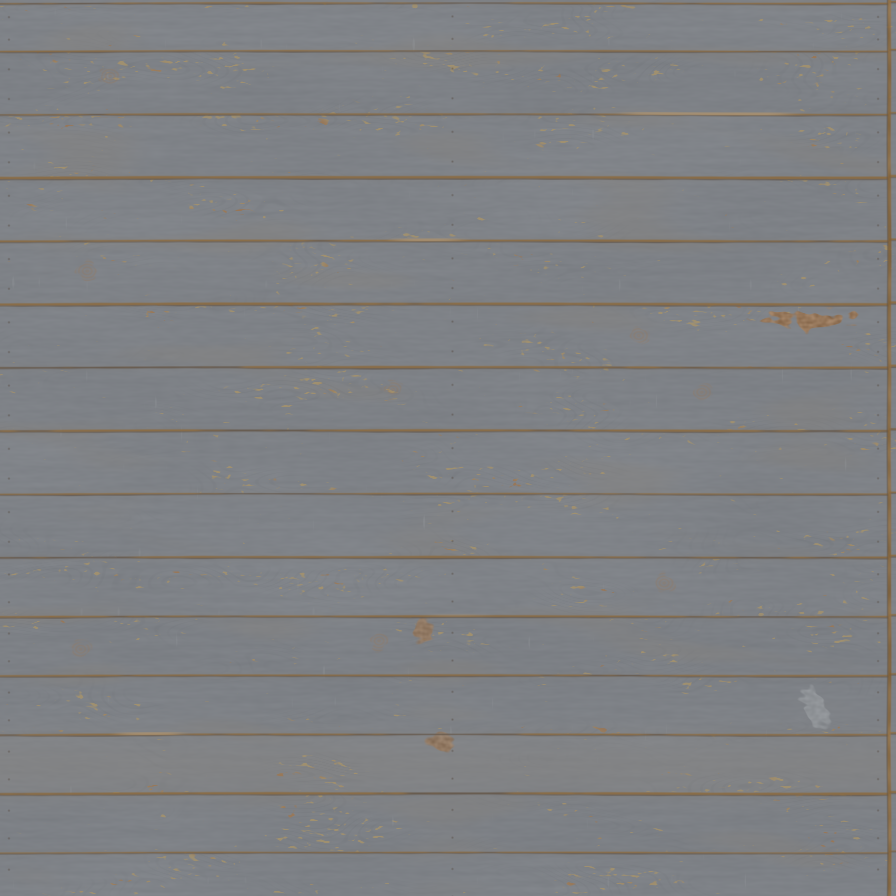
This texture is drawn by a three.js fragment shader. Its source:

```glsl
varying vec2 vUv;

// Board layout, measured down from the top edge
const float FIRST_SEAM = 0.0573;
const float LOWER_SEAM = 0.6224;
const float TOP_HEIGHT = 0.0534;
const float MAIN_HEIGHT = 0.0706;
const float LOW_HEIGHT = 0.0659;
const float UPPER_BOARDS = 8.0;
const float JOINT_X = 0.9925;
const float JOINT_HALF = 0.0020;
const float SEAM_HALF = 0.0010;
const float SOFT = 0.0012;

// Wear
const float FLECK_CUT = 0.56;
const float CLUSTER_GAIN = 0.34;
const float NAIL_RADIUS = 0.0010;
const float KNOT_CELLS = 6.0;
const float KNOT_CHANCE = 0.10;

const vec3 PAINT = vec3(0.497, 0.511, 0.532);
const vec3 STAIN = vec3(0.522, 0.510, 0.495);
const vec3 OCHRE = vec3(0.650, 0.575, 0.420);
const vec3 BARE_WOOD = vec3(0.660, 0.570, 0.450);
const vec3 RUST = vec3(0.610, 0.455, 0.310);
const vec3 SEAM_GOLD = vec3(0.545, 0.415, 0.245);
const vec3 SEAM_DARK = vec3(0.350, 0.310, 0.280);
const vec3 SCUFF = vec3(0.590, 0.605, 0.620);

float hash(vec2 p) {
  return fract(sin(dot(p, vec2(127.1, 311.7))) * 43758.545);
}

float corner(vec2 cell, vec2 offset) {
  float a = 6.28318 * hash(cell);
  return dot(vec2(cos(a), sin(a)), offset);
}

float noise(vec2 p) {
  vec2 i = floor(p), f = p - i;
  vec2 u = f * f * f * (f * (f * 6.0 - 15.0) + 10.0);
  vec2 e = vec2(1.0, 0.0);
  return mix(mix(corner(i, f), corner(i + e.xy, f - e.xy), u.x),
             mix(corner(i + e.yx, f - e.yx), corner(i + 1.0, f - 1.0), u.x), u.y);
}

// Ragged ellipse, 1 inside
float blotch(vec2 p, vec2 centre, vec2 size, float rough) {
  float d = length((p - centre) / size) + rough * noise(p * vec2(75.0, 130.0));
  return 1.0 - smoothstep(0.75, 1.1, d);
}

// Board number in x, board height in y
vec2 boardRow(float y) {
  if (y < FIRST_SEAM) return vec2((y - FIRST_SEAM) / TOP_HEIGHT, TOP_HEIGHT);
  if (y < LOWER_SEAM) return vec2((y - FIRST_SEAM) / MAIN_HEIGHT, MAIN_HEIGHT);
  return vec2(UPPER_BOARDS + (y - LOWER_SEAM) / LOW_HEIGHT, LOW_HEIGHT);
}

void main() {
  vec2 p = vec2(vUv.x, 1.0 - vUv.y);
  float wobble = 0.0012 * noise(vec2(p.x * 3.0, 0.5));
  vec2 row = boardRow(p.y + wobble + 0.002 * step(JOINT_X, p.x));
  float id = floor(row.x), v = row.x - id;
  float seamId = floor(row.x + 0.5);
  float seamY = (row.x - seamId) * row.y;

  // Paint with long grain streaks and warm stains
  float streak = noise(vec2(p.x * 9.0, p.y * 170.0)) + 0.8 * noise(p * vec2(60.0, 300.0));
  vec3 color = PAINT + 0.010 * (hash(vec2(id, 3.0)) - 0.5) + 0.015 * streak;
  color += 0.014 * noise(p * vec2(4.0, 9.0));
  float warmBand = exp(-pow((p.y - 0.855) / 0.035, 2.0));
  float stain = smoothstep(0.15, 0.5, noise(vec2(p.x * 5.0, p.y * 24.0 + 8.0)));
  color = mix(color, STAIN, 0.4 * max(stain, warmBand));

  // Faint growth rings and ragged flecks of exposed wood
  float field = noise(vec2(p.x * 9.0, v * 1.8 + id * 17.3));
  float rings = sin(field * 55.0 + v * 9.0);
  float cluster = smoothstep(-0.1, 0.42, noise(vec2(p.x * 7.0, v * 1.6 + id * 7.37)));
  color -= 0.010 * cluster * smoothstep(0.4, 1.0, -rings);
  vec2 warped = p + vec2(0.006, 0.003) * noise(p * vec2(60.0, 90.0) + 4.0);
  float chips = 0.8 * noise(warped * vec2(62.0, 210.0) + id * 3.1);
  chips += 0.5 * noise(warped * vec2(150.0, 330.0)) + CLUSTER_GAIN * cluster + 0.06 * rings;
  float fleck = smoothstep(FLECK_CUT, FLECK_CUT + 0.24, chips);
  vec3 fleckColor = mix(OCHRE, RUST, smoothstep(0.1, 0.5, noise(p * vec2(20.0, 40.0))));
  color = mix(color, fleckColor, 0.85 * fleck);
  float scratch = smoothstep(0.50, 0.68, noise(p * vec2(170.0, 30.0)));
  color = mix(color, SCUFF, 0.3 * scratch);

  // Faint knots under the paint
  float cell = floor(p.x * KNOT_CELLS);
  vec2 seed = vec2(cell, id);
  vec2 knotAt = vec2((cell + mix(0.2, 0.8, hash(seed + 5.0))) / KNOT_CELLS,
                     p.y + (mix(0.35, 0.7, hash(seed + 9.0)) - v) * row.y);
  float knot = blotch(p, knotAt, vec2(0.011, 0.010), 0.9) * step(hash(seed), KNOT_CHANCE);
  float knotRings = 0.5 + 0.5 * sin(length((p - knotAt) * vec2(0.8, 1.0)) * 1900.0);
  color = mix(color, RUST, knot * (0.06 + 0.20 * knotRings));

  // Large bare knots, torn wood and scuffs
  float grainTone = 0.12 * noise(p * vec2(90.0, 220.0)) + 0.08 * noise(p * 210.0);
  float bareKnots = max(blotch(p, vec2(0.472, 0.704), vec2(0.012, 0.014), 0.7),
                        blotch(p, vec2(0.492, 0.828), vec2(0.015, 0.011), 0.6));
  float torn = blotch(p, vec2(0.905, 0.357), vec2(0.043, 0.009), 1.3);
  color = mix(color, RUST + grainTone, 0.8 * max(0.8 * bareKnots, torn));
  vec2 leaning = p - vec2(0.45 * (p.y - 0.789), 0.0);
  float scuff = blotch(leaning, vec2(0.911, 0.789), vec2(0.013, 0.022), 0.9);
  color = mix(color, SCUFF + 0.5 * grainTone, 0.7 * scuff);

  // Nail pairs at both ends and the middle
  float nailX = min(abs(p.x - 0.505), min(abs(p.x - 0.010), abs(p.x - 0.980)));
  float nailY = min(abs(v - 0.28), abs(v - 0.75)) * row.y;
  float nail = 1.0 - smoothstep(NAIL_RADIUS - SOFT, NAIL_RADIUS + SOFT, length(vec2(nailX, nailY)));
  color = mix(color, SEAM_DARK, 0.55 * nail);

  // Horizontal seams: gold lip, broken dark gap and bare stretches
  float wear = noise(vec2(p.x * 5.0, seamId * 3.7)) + 0.5 * noise(vec2(p.x * 32.0, seamId * 5.3));
  float halfWidth = SEAM_HALF * (0.7 + 0.7 * hash(vec2(seamId, 2.0)) + 0.6 * wear);
  float lip = 1.0 - smoothstep(halfWidth - SOFT, halfWidth + SOFT, abs(seamY));
  float gap = 1.0 - smoothstep(0.0, SOFT * 1.4, abs(seamY - halfWidth - 0.0003));
  float bare = smoothstep(0.36, 0.44, noise(vec2(p.x * 3.2, seamId * 9.71)));
  color = mix(color, STAIN * 0.96, 0.35 * exp(-abs(seamY) / 0.003));
  color = mix(color, mix(SEAM_GOLD, SEAM_DARK, 0.8 * smoothstep(0.05, 0.45, -wear)), 0.85 * lip);
  color = mix(color, SEAM_DARK, (0.35 + 0.4 * wear) * gap);
  float bareLip = 1.0 - smoothstep(0.0006, 0.0024, abs(seamY + 0.001));
  color = mix(color, BARE_WOOD, 0.85 * bare * bareLip);

  // Vertical joint
  float jointX = p.x - JOINT_X + 0.0010 * noise(vec2(3.0, p.y * 9.0));
  float joint = 1.0 - smoothstep(JOINT_HALF - SOFT, JOINT_HALF + SOFT, abs(jointX));
  float shade = 1.0 - smoothstep(0.0, SOFT * 1.5, abs(jointX + JOINT_HALF));
  color = mix(color, SEAM_GOLD + 0.10 * noise(p * vec2(90.0, 40.0)), 0.85 * joint);
  color = mix(color, SEAM_DARK, 0.4 * shade);

  gl_FragColor = vec4(color, 1.0);
}
```
